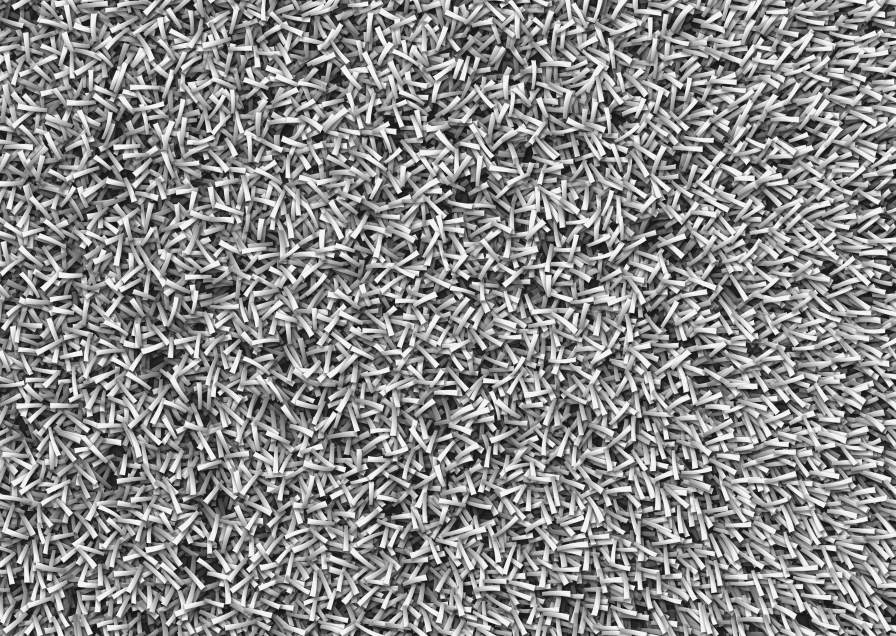
A Shadertoy shader for this texture:

```glsl
// Dense artificial turf from above in black and white: flat cut blades
// fan outward from a calm point. Jittered grids of blades are painted
// from the dark roots up to the bright tips, each casting a soft shadow.

vec3 hash3(vec3 p) {
    p = fract(p * vec3(0.1031, 0.1030, 0.0973));
    p += dot(p, p.yxz + 33.33);
    return fract((p.xxy + p.yxx) * p.zyx);
}

vec2 gradient(vec2 cell) {
    float a = 6.2832 * hash3(vec3(cell, 7.0)).x;
    return vec2(cos(a), sin(a));
}

float gradientNoise(vec2 p) {
    vec2 i = floor(p), f = p - i;
    vec2 s = f * f * (3.0 - 2.0 * f);
    vec2 e = vec2(1.0, 0.0);
    float low = mix(dot(gradient(i), f), dot(gradient(i + e), f - e), s.x);
    float high = mix(dot(gradient(i + e.yx), f - e.yx),
                     dot(gradient(i + 1.0), f - 1.0), s.x);
    return mix(low, high, s.y);
}

// Distance to a flat strip with square ends
float stripDistance(vec2 q, vec2 halfSize) {
    vec2 d = abs(q) - halfSize;
    return length(max(d, 0.0)) + min(max(d.x, d.y), 0.0);
}

// Paints one layer of blades over the tone below it
float paintLayer(float tone, vec2 p, float layer, float layers, float pixel) {
    const float cell = 0.028;
    float turn = 0.4 + layer * 1.9;
    mat2 grid = mat2(cos(turn), sin(turn), -sin(turn), cos(turn));
    vec2 g = grid * p / cell + layer * vec2(17.3, 29.7) + 100.0;
    vec2 home = floor(g);

    for (int j = -1; j <= 1; j++)
    for (int i = -1; i <= 1; i++) {
        vec2 id = home + vec2(i, j);
        vec3 place = hash3(vec3(id, layer + 1.0));
        vec3 form = hash3(vec3(id.yx + 31.0, layer + 41.0));
        vec2 offset = ((g - id - place.xy) * cell) * grid;
        vec2 middle = p - offset;

        // Clumps thin out the upper blades and leave dark gaps
        float clump = gradientNoise(middle * 14.0);
        float height = (layer + form.x) / layers;
        float thinning = 0.15 - 0.08 * middle.x + 0.9 * clump;
        if (height > 0.35 && place.z < thinning) continue;

        // Lean outward, with tufts and loose single blades
        float spin = 6.2832 * form.y + 2.5 * clump;
        vec2 lean = (middle - vec2(0.45, 0.62)) * 1.3
                  + 0.75 * vec2(cos(spin), sin(spin));
        vec2 along = normalize(lean + 0.0001);
        vec2 across = vec2(-along.y, along.x);
        vec2 q = vec2(dot(offset, along), dot(offset, across));
        q.y += (form.z - 0.5) * 9.0 * q.x * q.x;

        float halfLength = mix(0.016, 0.025, fract(form.x * 7.3 + form.z));
        float t = clamp(0.5 + 0.5 * q.x / halfLength, 0.0, 1.0);
        float halfWidth = mix(0.0028, 0.0043, t) * mix(0.85, 1.15, form.z);
        vec2 size = vec2(halfLength, halfWidth);

        // Shadow falls down and to the right
        vec2 drop = vec2(-0.0015, 0.0025);
        vec2 qs = q + vec2(dot(drop, along), dot(drop, across));
        float shade = 1.0 - smoothstep(-0.002, 0.005, stripDistance(qs, size));
        tone *= 1.0 - 0.48 * shade;

        // Blade brightens to its tip and has one lit side
        float light = mix(0.06, 1.0, pow(height, 1.1)) * mix(0.66, 1.22, t);
        light *= mix(0.86, 1.14, fract(place.z * 9.7 + form.y));
        float side = clamp(q.y / halfWidth, -1.0, 1.0);
        light *= 1.0 + 0.13 * side * sign(across.y - 0.4 * across.x);
        light *= mix(0.95, 1.07, middle.x / 1.4);
        float cover = 1.0 - smoothstep(-0.7 * pixel, 0.7 * pixel,
                                       stripDistance(q, size));
        tone = mix(tone, min(light, 0.97), cover);
    }
    return tone;
}

void mainImage(out vec4 fragColor, in vec2 fragCoord) {
    vec2 p = fragCoord / iResolution.y;
    float pixel = 1.0 / iResolution.y;
    float tone = 0.09;
    const float layers = 8.0;
    for (float layer = 0.0; layer < layers; layer++) {
        tone = paintLayer(tone, p, layer, layers, pixel);
    }
    // Lift the blacks a little, as in faded film
    fragColor = vec4(vec3(mix(0.07, 0.98, tone)), 1.0);
}
```
